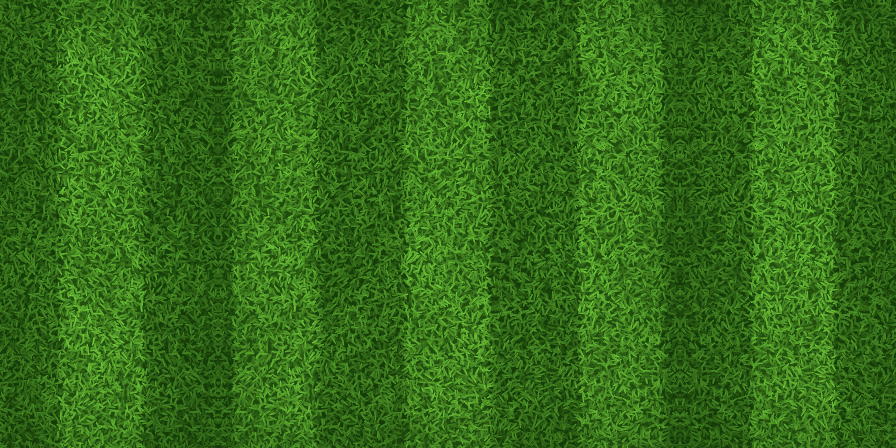
This texture is drawn by a WebGL 1 fragment shader. Its source:

```glsl
precision highp float;
// Mown lawn: five light vertical bands on darker turf, built from short random grass blades.

uniform vec2 u_resolution;

float hash(vec2 p) {
  return fract(sin(dot(p, vec2(127.1, 311.7))) * 43758.547);
}

// Tone of one layer of blades, one blade per jittered cell; 0 where bare
float bladeLayer(vec2 p, float seed, float pixel) {
  vec2 grid = p / 0.0125;
  vec2 home = floor(grid);
  float tone = 0.0;
  for (int j = -1; j <= 1; j++) {
    for (int i = -1; i <= 1; i++) {
      vec2 cell = home + vec2(float(i), float(j));
      vec2 key = cell + seed;
      vec2 jitter = vec2(hash(key), hash(key + 37.3));
      float angle = 6.2832 * hash(key + 71.9);
      vec2 along = vec2(cos(angle), sin(angle));
      vec2 offset = (grid - cell - jitter) * 0.0125;

      // Distance to the blade's spine, thinner towards the tip
      float reach = mix(0.004, 0.0085, hash(key + 13.7));
      float t = clamp(dot(offset, along), -reach, reach);
      float dist = length(offset - along * t);
      float halfWidth = 0.0022 - 0.0008 * t / reach;
      float cover = 1.0 - smoothstep(-0.6 * pixel, 0.6 * pixel, dist - halfWidth);
      float shade = mix(0.2, 1.0, hash(key + 91.1)) * (0.86 + 0.14 * t / reach);
      tone = max(tone, shade * cover);
    }
  }
  return tone;
}

// Soft uneven growth, about -1 to 1
float patches(vec2 p) {
  return 0.3 * sin(p.x * 17.0 + 2.0 * sin(p.y * 11.0))
       + 0.3 * sin(p.y * 23.0 + 2.0 * sin(p.x * 19.0))
       + 0.2 * sin(p.x * 61.0 - p.y * 47.0 + 2.0 * sin(p.y * 39.0))
       + 0.2 * sin(p.x * 97.0 + p.y * 83.0 + 3.0 * sin(p.x * 53.0 - p.y * 71.0));
}

void main() {
  vec2 uv = gl_FragCoord.xy / u_resolution;
  vec2 p = uv * vec2(2.0, 1.0);
  float pixel = 1.0 / u_resolution.y;

  // Turf mirrored about two vertical seams
  vec2 turf = p;
  turf.x = 0.487 + abs(turf.x - 0.487);
  turf.x = 1.518 - abs(turf.x - 1.518);

  // Three overlapping layers of blades over dark soil
  float tone = 0.07;
  for (int k = 0; k < 3; k++) {
    float n = float(k);
    tone = max(tone, bladeLayer(turf + n * vec2(0.0047, 0.0071), n * 17.0, pixel));
  }

  // Mowing bands, their edges broken up by the blades
  float ragged = 0.012 * (tone - 0.4) + 0.0015 * sin(p.y * 190.0);
  float fromCentre = abs(mod(p.x - 0.0343, 0.3862) - 0.1931) - ragged;
  float band = 1.0 - smoothstep(0.084, 0.100, fromCentre);
  tone = mix(0.02 + 0.82 * tone, 0.13 + 1.04 * tone, band);

  // Uneven growth, darker seams and darker outer edge
  float gain = 1.0 + 0.13 * patches(turf);
  float seam = min(abs(p.x - 0.487), abs(p.x - 1.518));
  gain *= 1.0 - 0.18 * exp(-seam * seam / 0.008);
  vec2 edge = min(uv, 1.0 - uv) * vec2(2.0, 1.0);
  gain *= 0.84 + 0.16 * smoothstep(0.0, 0.14, min(edge.x, edge.y));

  vec3 shadowGreen = vec3(0.06, 0.20, 0.02);
  vec3 tipGreen = vec3(0.40, 0.72, 0.20);
  gl_FragColor = vec4(mix(shadowGreen, tipGreen, clamp(tone * gain, 0.0, 1.1)), 1.0);
}
```
